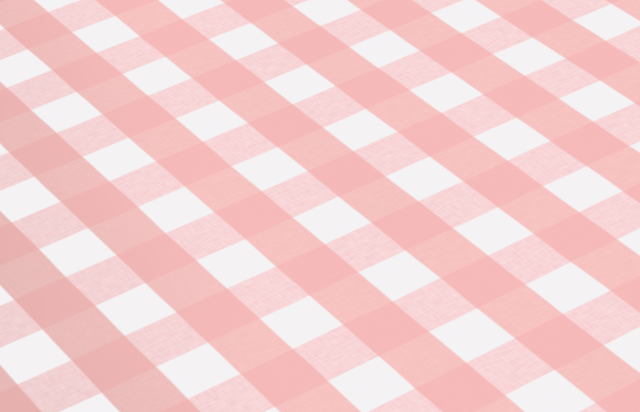
Reproduce this texture procedurally as a Shadertoy shader.

```glsl
const vec3 WHITE = vec3(0.957, 0.950, 0.955);
const vec3 LIGHT_PINK = vec3(0.973, 0.835, 0.843);
const vec3 MID_PINK = vec3(0.966, 0.765, 0.757);
const vec3 DEEP_PINK = vec3(0.966, 0.728, 0.728);
const vec3 SHADE = vec3(0.930, 0.945, 0.940);

// Cloth plane to canvas: across-step, along-step and first white check
const mat3 CLOTH_TO_CANVAS = mat3(
    0.0720, -0.1276, -0.0316,
    0.1384,  0.0991,  0.0195,
    0.1654,  0.9173,  1.0);

vec2 hashGradient(vec2 cell) {
    vec3 q = fract(cell.xyx * vec3(0.1031, 0.1030, 0.0973));
    q += dot(q, q.yzx + 33.33);
    return fract((q.xx + q.yz) * q.zy) * 2.0 - 1.0;
}

float gradientNoise(vec2 p) {
    vec2 i = floor(p), f = fract(p);
    vec2 s = f * f * f * (f * (f * 6.0 - 15.0) + 10.0);
    vec2 e = vec2(0.0, 1.0);
    float a = dot(hashGradient(i), f);
    float b = dot(hashGradient(i + e.yx), f - e.yx);
    float c = dot(hashGradient(i + e.xy), f - e.xy);
    float d = dot(hashGradient(i + e.yy), f - e.yy);
    return mix(mix(a, b, s.x), mix(c, d, s.x), s.y);
}

// 0 in the white half of each period, 1 in the dyed half
float dyedStripe(float x, float halfWhite, float blur) {
    float d = abs(fract(x + 0.5) - 0.5) - halfWhite;
    return smoothstep(-blur, blur, d);
}

// Fine streaks from the two thread directions
float weave(vec2 cloth, float density) {
    float across = gradientNoise(cloth * density * vec2(1.0, 0.22));
    float along = gradientNoise(cloth * density * vec2(0.25, 1.3) + 17.0);
    return across + along;
}

vec3 gingham(float across, float along) {
    vec3 plain = mix(WHITE, LIGHT_PINK, across);
    vec3 dyed = mix(MID_PINK, DEEP_PINK, across);
    return mix(plain, dyed, along);
}

void mainImage(out vec4 fragColor, in vec2 fragCoord) {
    vec2 uv = fragCoord / iResolution.xy;
    vec3 h = inverse(CLOTH_TO_CANVAS) * vec3(uv, 1.0);
    vec2 cloth = h.xy / h.z;

    // Checks with slightly uneven edges
    vec2 blur = 0.7 * fwidth(cloth) + 0.004;
    vec2 wobble = 0.012 * vec2(gradientNoise(cloth * 1.7),
                               gradientNoise(cloth * 1.7 + 40.0));
    vec2 p = cloth + wobble;
    float across = dyedStripe(p.x, 0.248, blur.x);
    float along = dyedStripe(p.y, 0.248, blur.y);
    vec3 color = gingham(across, along);

    // Threads show most where only the crossing yarn is dyed
    float mixedYarn = across * (1.0 - along);
    float strength = 0.004 + 0.032 * mixedYarn + 0.012 * along * (1.0 - across);
    color += weave(cloth, 36.0) * strength * vec3(0.35, 1.0, 1.0);

    // Dull light toward the lower left, with soft uneven patches
    float dull = smoothstep(0.55, -0.05, uv.x + 0.25 * uv.y);
    dull += 0.25 * gradientNoise(uv * 3.0 + 5.0);
    float dyed = max(across * 0.5, along);
    color *= mix(vec3(1.0), SHADE, clamp(dull, 0.0, 1.0) * dyed);

    fragColor = vec4(clamp(color, 0.0, 1.0), 1.0);
}
```
